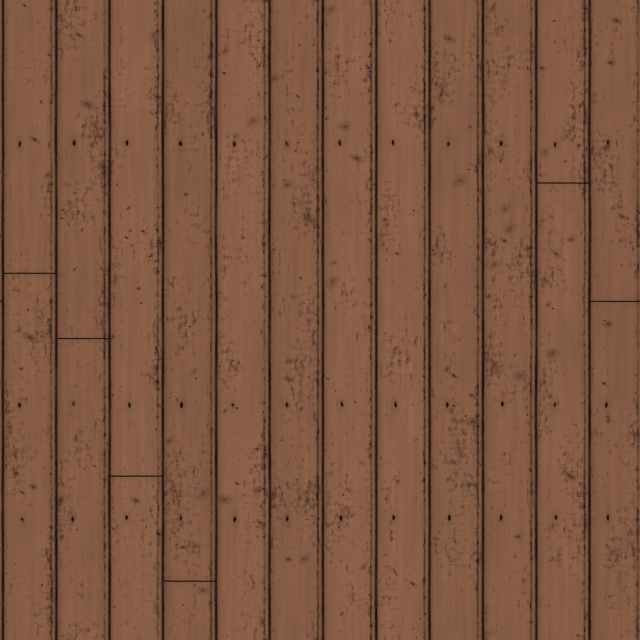
This texture is drawn by a Shadertoy shader. Its source:

```glsl
// Twelve upright, weathered brown boards with dark seams and a beaded right edge.
// Each board carries grain, gritty grime, scattered knots, three rows of nails and some end joints.
// All noise is gradient noise that wraps over the unit square, so the panel tiles.

const float BOARDS = 12.0;
const vec3 PAINT = vec3(0.535, 0.368, 0.277);
const vec3 SOOT = vec3(0.085, 0.055, 0.04);

// Height of the end joint on each board; -1 means an unbroken board
const float JOINTS[12] = float[12](0.573, 0.471, 0.256, 0.092, -1.0, -1.0,
                                   -1.0, -1.0, -1.0, -1.0, 0.714, 0.529);
const float NAIL_ROWS[3] = float[3](0.776, 0.368, 0.190);

vec2 hash2(vec2 cell) {
    const uint K = 1664525u;
    uvec2 q = uvec2(cell) * K + 1013904223u;
    q.x += q.y * K;
    q.y += q.x * K;
    q ^= q >> 16u;
    q.x += q.y * K;
    q.y += q.x * K;
    q ^= q >> 16u;
    return vec2(q & 65535u) / 65535.0;
}

float cornerSlope(vec2 cell, vec2 offset, vec2 period) {
    float angle = 6.28318 * hash2(mod(cell, period)).x;
    return dot(vec2(cos(angle), sin(angle)), offset);
}

// Gradient noise that repeats after "period" cells
float noise(vec2 p, vec2 period) {
    vec2 i = floor(p), f = p - i;
    vec2 u = f * f * f * (f * (f * 6.0 - 15.0) + 10.0);
    vec2 e = vec2(0.0, 1.0);
    return mix(mix(cornerSlope(i, f, period), cornerSlope(i + e.yx, f - e.yx, period), u.x),
               mix(cornerSlope(i + e, f - e, period), cornerSlope(i + 1.0, f - 1.0, period), u.x), u.y);
}

float fbm(vec2 p, vec2 freq) {
    float sum = 0.0, amp = 0.6;
    for (int i = 0; i < 3; i++) {
        sum += amp * noise(p * freq, freq);
        freq *= 2.0;
        amp *= 0.55;
    }
    return sum;
}

// Darkness of the knots and pinholes at a point of one board
float knots(float across, float y, float id, float rough) {
    float dark = 0.0;
    for (int k = 0; k < 10; k++) {
        vec2 pos = hash2(vec2(id, float(k) + 20.0));
        vec2 look = hash2(vec2(id + 40.0, float(k)));
        vec2 d = vec2(across - mix(0.08, 0.84, pos.x), (fract(y - pos.y + 0.5) - 0.5) * BOARDS);
        d.y += d.x * (look.y - 0.5);
        float radius = mix(0.03, 0.11, look.x * look.x);
        float r = length(d * vec2(1.0, mix(1.0, 1.9, look.y))) / radius + rough * 0.8;
        float core = (1.0 - smoothstep(0.1, 1.1, r)) * mix(0.85, 0.5, look.x);
        float ring = exp(-pow((r - 1.0) * 3.0, 2.0)) * 0.2 * look.x;
        dark = max(dark, max(core, ring) * mix(0.5, 1.0, look.y));
    }
    return dark;
}

float nails(float across, float y, float id, float rough) {
    float dark = 0.0;
    for (int k = 0; k < 3; k++) {
        vec2 jitter = hash2(vec2(id + 80.0, float(k))) - 0.5;
        vec2 d = vec2(across - 0.34 - 0.06 * jitter.x, (y - NAIL_ROWS[k] - 0.003 * jitter.y) * BOARDS);
        float r = length(d * vec2(1.0, 0.55)) + rough * 0.03;
        dark = max(dark, 0.85 * (1.0 - smoothstep(0.005, 0.04, r)) + 0.12 * exp(-r * r * 180.0));
    }
    return dark;
}

void mainImage(out vec4 fragColor, in vec2 fragCoord) {
    vec2 uv = fragCoord / iResolution.xy;
    float px = 1.0 / iResolution.y;

    // Board layout, with barely wavering seams
    float x = uv.x * BOARDS - 0.055 + 0.012 * noise(uv * vec2(12.0, 7.0), vec2(12.0, 7.0));
    float id = mod(floor(x), BOARDS), across = fract(x);
    vec2 character = hash2(vec2(id, 7.0));
    vec2 p = vec2(uv.x, uv.y + character.x);

    // Paint, grain and worn patches
    float grain = fbm(p, vec2(110.0, 6.0));
    float patches = fbm(p, vec2(16.0, 7.0));
    float rough = fbm(p, vec2(150.0, 110.0));
    float shade = 1.0 + 0.1 * grain + 0.1 * patches + 0.05 * (character.y - 0.5);

    // Gritty grime along and across the grain, thickest beside the edges
    float edge = exp(-abs(across - 0.89) * 13.0) + 0.6 * exp(-across * 13.0);
    float streaks = 0.7 * fbm(p, vec2(130.0, 36.0)) + 0.5 * rough + 0.6 * patches + 0.2 * edge;
    float brushed = 0.6 * fbm(p, vec2(50.0, 150.0)) + 0.4 * rough + 0.8 * patches;
    float dirt = 0.3 * smoothstep(0.12, 0.6, streaks) + 0.17 * smoothstep(0.08, 0.5, brushed);
    dirt += 0.4 * smoothstep(0.3, 0.6, rough + 0.2 * edge) * mix(0.4, 1.0, character.y);

    // Seam between boards: thin core inside a wide soft shadow
    float d = max(min(across, 1.0 - across) + 0.014 * rough, 0.0);
    float core = 1.0 - smoothstep(0.0, 0.022 + 12.0 * px, d);
    float weight = clamp(0.84 + 0.4 * noise(uv * vec2(12.0, 16.0), vec2(12.0, 16.0)), 0.6, 0.96);
    float seam = 1.0 - (1.0 - weight * core) * (1.0 - 0.32 * exp(-d * 17.0));

    // Groove and pale rim of the bead
    float groove = exp(-pow((across - 0.905) / (0.014 + 3.0 * px), 2.0));
    groove *= clamp(mix(0.25, 0.5, character.x) + 0.6 * patches + 0.5 * rough, 0.0, 0.8);
    shade += 0.04 * smoothstep(0.915, 0.94, across);

    // End joint
    float gap = abs(uv.y - JOINTS[int(id)] + 0.0008 * grain);
    float joint = 0.75 * (1.0 - smoothstep(0.0, 0.0006 + 0.8 * px, gap)) + 0.1 * exp(-gap * 250.0);

    float marks = max(knots(across, uv.y, id, rough), nails(across, uv.y, id, rough));
    float clean = (1.0 - min(dirt, 0.8)) * (1.0 - marks) * (1.0 - groove) * (1.0 - seam) * (1.0 - joint);
    fragColor = vec4(mix(SOOT, PAINT * shade, clean), 1.0);
}
```
